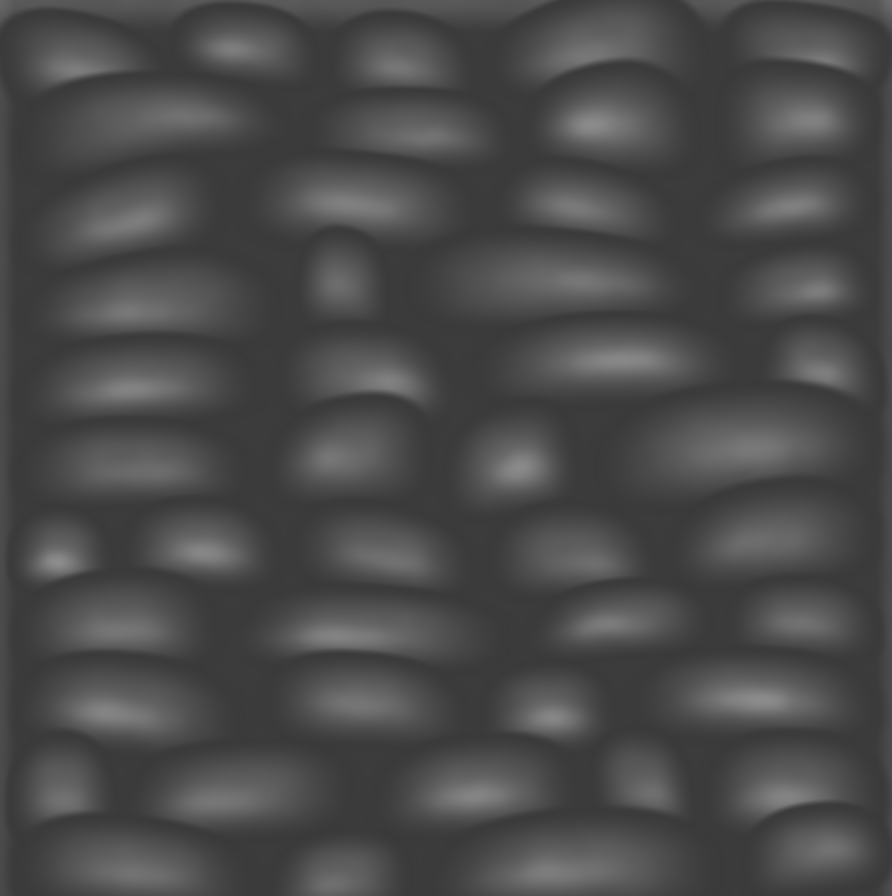
Write a WebGL 2 fragment shader that draws this texture map.

```glsl
#version 300 es
precision highp float;
// Soft grey height map of overlapping rounded scales: eleven uneven rows
// of four or five, laid from top to bottom so each row covers the last.
// Every scale is a bent superellipse with a dark rim and a blurred crest.

uniform vec2 u_resolution;
out vec4 fragColor;

float hash(vec2 p) {
    return fract(sin(dot(p, vec2(127.1, 311.7))) * 43758.5453);
}

float noise(vec2 p) {
    vec2 i = floor(p), f = fract(p);
    f = f * f * (3.0 - 2.0 * f);
    return mix(mix(hash(i), hash(i + vec2(1, 0)), f.x),
               mix(hash(i + vec2(0, 1)), hash(i + vec2(1, 1)), f.x), f.y);
}

// Uneven joint between neighbours; the outer joints stay on the borders
float joint(float k, float count, float row) {
    float inner = step(0.5, k) * step(k, count - 0.5);
    return (k + inner * 0.75 * (hash(vec2(k + 3.0, row * 1.7)) - 0.5)) / count;
}

// x: height of the scale, y: coverage
vec2 scaleShape(vec2 p, float left, float right, float row, float k) {
    vec2 id = vec2(k * 3.1 + 7.0, row * 1.9 + 2.0);
    float jitter = hash(id) - 0.5;
    float tilt = hash(id + 11.0) - 0.5;
    vec2 centre = vec2(0.5 * (left + right), 1.0 - (row + 0.6) / 11.0 + 0.022 * jitter);
    vec2 halfSize = vec2(0.5 * (right - left) + 0.006, 0.056 + 0.012 * hash(id + 23.0));
    vec2 q = (p - centre) / halfSize;
    q.y += 0.24 * q.x * q.x - 0.35 * tilt * q.x;

    // Depth inside the rim, 0 at the edge and 1 in the middle
    vec2 a = pow(abs(q) + 0.0001, vec2(2.7));
    float depth = 1.0 - pow(a.x + a.y, 1.0 / 2.7);

    // Broad body and a narrow crest, set off centre
    vec2 offset = vec2(0.5 * (hash(id + 37.0) - 0.5), -0.12 + 0.2 * jitter);
    vec2 c = (q - offset) / vec2(0.38, 0.27);
    float crest = exp(-dot(c, c)) * (0.07 + 0.13 * hash(id + 51.0));
    float body = 0.125 * smoothstep(0.1, 0.8, depth);
    return vec2(0.226 + body + crest, smoothstep(0.0, 0.16, depth));
}

void main() {
    vec2 uv = gl_FragCoord.xy / u_resolution;

    // Gentle bending of the rows, stronger towards the top
    vec2 bend = vec2(noise(uv * 6.0 + 4.0), noise(uv * vec2(4.0, 5.0) + 19.0)) - 0.5;
    vec2 p = uv + bend * vec2(0.03, 0.045) * (0.35 + uv.y);

    // Dark ground, paler along the top and side borders
    float side = min(uv.x, 1.0 - uv.x);
    float grey = 0.232 + 0.11 * smoothstep(0.96, 1.0, uv.y);
    grey += 0.06 * (1.0 - smoothstep(0.0, 0.02, side));

    // Lay the scales row by row
    for (int r = 0; r < 11; r++) {
        float row = float(r);
        float count = 4.0 + step(0.6, hash(vec2(row, 5.3)));
        for (int i = 0; i < 5; i++) {
            float k = float(i);
            if (k >= count) break;
            vec2 s = scaleShape(p, joint(k, count, row), joint(k + 1.0, count, row), row, k);
            grey = mix(grey, s.x, s.y);
        }
    }

    // Faint mottling, fading out in the dark grooves
    float mottle = noise(uv * 28.0) + 0.5 * noise(uv * 55.0) - 0.75;
    grey += mottle * 0.16 * max(grey - 0.225, 0.0);
    fragColor = vec4(vec3(grey) + vec3(0.0, 0.002, 0.0), 1.0);
}
```
